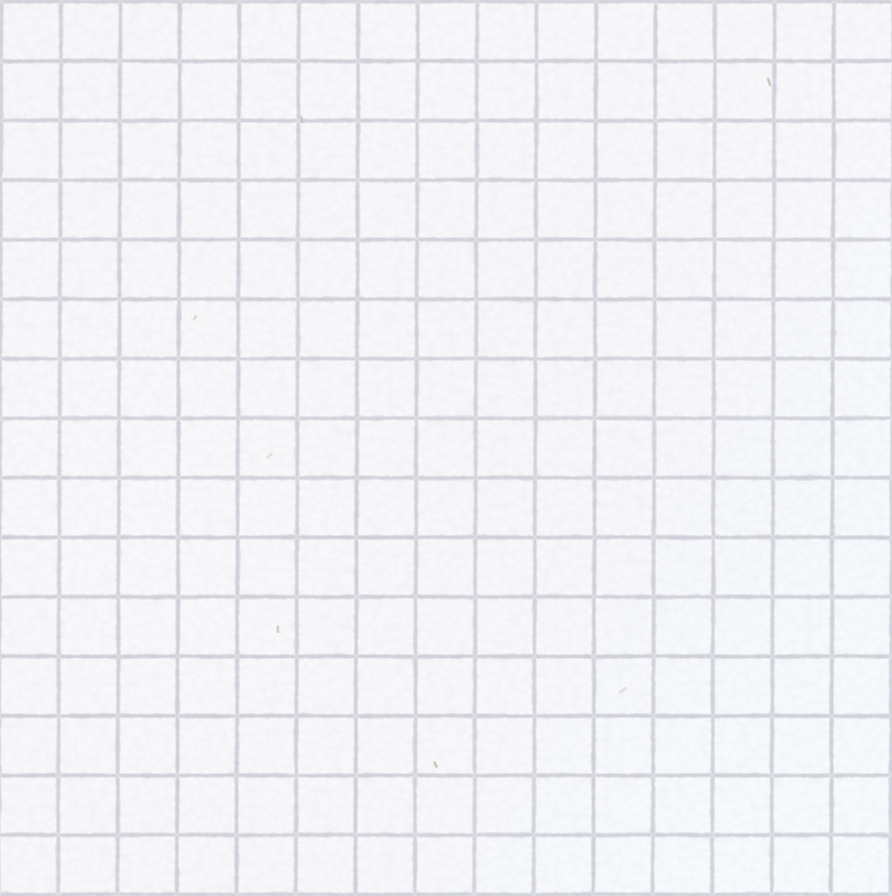
Write a Shadertoy shader that draws this pattern.

```glsl
const float CELLS = 15.0;
const vec3 PAPER = vec3(0.962, 0.962, 0.972);
const vec3 INK = vec3(0.815, 0.817, 0.852);
const vec3 FLECK = vec3(0.76, 0.76, 0.71);

vec2 hash2(vec2 p) {
    vec3 q = fract(vec3(p.xyx) * vec3(0.1031, 0.1030, 0.0973));
    q += dot(q, q.yzx + 33.33);
    return fract((q.xx + q.yz) * q.zy);
}

// Distance to the nearest scattered feature point
float cellular(vec2 p) {
    vec2 id = floor(p);
    vec2 f = fract(p);
    float nearest = 2.0;
    for (int y = -1; y <= 1; y++) {
        for (int x = -1; x <= 1; x++) {
            vec2 cell = vec2(x, y);
            vec2 offset = cell + hash2(id + cell) - f;
            nearest = min(nearest, dot(offset, offset));
        }
    }
    return sqrt(nearest);
}

// Paper fibres at two sizes, roughly centred on zero
float paperGrain(vec2 uv) {
    float coarse = cellular(uv * vec2(85.0, 110.0)) - 0.5;
    float fine = cellular(uv * vec2(210.0, 240.0) + 37.0) - 0.5;
    return 0.6 * coarse + 0.4 * fine;
}

float waver(float t, float seed) {
    return sin(t * 2.3 + seed * 4.1) + 0.5 * sin(t * 7.9 + seed * 2.7);
}

float band(float d, float halfWidth, float blur) {
    return 1.0 - smoothstep(halfWidth - blur, halfWidth + blur, d);
}

// Ruled line with a dark core and a paler bleeding edge
float ruledLine(float across, float along, float grain, float pixel) {
    float index = floor(across + 0.5);
    float drift = waver(along, index);
    float d = abs(across - index + 0.003 * drift);
    float blur = max(0.012, 0.5 * pixel);
    float width = 1.0 + 0.08 * waver(along * 1.7, index + 5.0) + 0.5 * grain;
    float core = band(d, 0.024 * width, blur);
    float fringe = band(d, 0.044 * width, blur);
    float strength = 0.94 + 0.12 * hash2(vec2(index, 8.0)).x;
    return strength * mix(fringe, core, 0.5);
}

float segment(vec2 p, vec2 a, vec2 b) {
    vec2 ab = b - a;
    float t = clamp(dot(p - a, ab) / dot(ab, ab), 0.0, 1.0);
    return length(p - a - ab * t);
}

// Sparse short fibres caught in the paper
float flecks(vec2 uv, float pixel) {
    float mask = 0.0;
    for (int i = 0; i < 7; i++) {
        vec2 seed = vec2(float(i), 19.0);
        vec2 start = hash2(seed);
        vec2 shape = hash2(seed + 41.0);
        float angle = 0.6 + 1.4 * shape.x;
        vec2 end = start + vec2(cos(angle), sin(angle)) * mix(0.002, 0.008, shape.y);
        float d = segment(uv, start, end);
        mask = max(mask, band(d, 0.0015, max(0.001, 0.5 * pixel)) * mix(0.4, 0.9, shape.x));
    }
    return mask;
}

void mainImage(out vec4 fragColor, in vec2 fragCoord) {
    vec2 uv = fragCoord / iResolution.xy;
    float pixel = 1.0 / min(iResolution.x, iResolution.y);
    float grain = paperGrain(uv);

    // Grid with a faint lean in its upright lines
    vec2 grid = (uv - 0.5) * vec2(CELLS, CELLS + 0.05) + 0.5 * CELLS;
    grid.x -= 0.05 * (uv.y - 0.5);
    float upright = ruledLine(grid.x, grid.y, grain, CELLS * pixel);
    float level = ruledLine(grid.y, grid.x, grain, CELLS * pixel);

    // Paper tone with gentle unevenness
    float cloud = sin(uv.x * 5.1 + uv.y * 2.0) * sin(uv.y * 4.3 - uv.x);
    vec3 color = PAPER + 0.003 * cloud - 0.035 * grain;
    color += vec3(-0.002, 0.004, 0.008) * smoothstep(0.7, 1.4, uv.x + 0.6 * (1.0 - uv.y));

    // Ink thins slightly at the crossings
    float ink = max(upright, level) * (1.0 - 0.3 * upright * level);
    color = mix(color, INK - 0.03 * grain, clamp(ink, 0.0, 1.0));
    color = mix(color, FLECK, flecks(uv, pixel));

    fragColor = vec4(clamp(color, 0.0, 1.0), 1.0);
}
```
